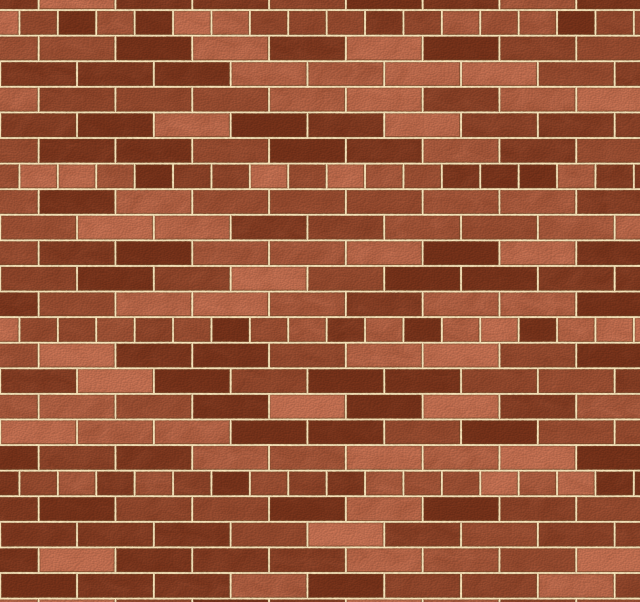
Write a WebGL 2 fragment shader that draws this texture.

```glsl
#version 300 es
precision highp float;

uniform vec2 u_resolution;
out vec4 fragColor;

// Lengths are fractions of the canvas width
#define BRICK vec2(0.12, 0.03998)
#define TOP_OFFSET 0.606
#define HEADER_EVERY 6.0
#define JOINT_HALF 0.00145
#define SHADE_WIDTH 0.0026
#define GRAIN_SCALE vec2(250.0, 330.0)
#define GRAIN_DEPTH 0.13
#define MOTTLE_DEPTH 0.10

const vec3 DARK_CLAY = vec3(0.44, 0.185, 0.095);
const vec3 MID_CLAY = vec3(0.575, 0.29, 0.185);
const vec3 PALE_CLAY = vec3(0.74, 0.425, 0.31);
const vec3 EDGE_SHADE = vec3(0.43, 0.26, 0.14);
const vec3 MORTAR = vec3(0.94, 0.87, 0.71);

float hash(vec2 p) {
    vec3 q = fract(p.xyx * vec3(0.1031, 0.1030, 0.0973));
    q += dot(q, q.yzx + 33.33);
    return fract((q.x + q.y) * q.z);
}

// Distance to the nearest scattered point
float cellular(vec2 p) {
    vec2 cell = floor(p);
    float nearest = 2.0;
    for (int y = -1; y <= 1; y++) {
        for (int x = -1; x <= 1; x++) {
            vec2 c = cell + vec2(x, y);
            vec2 point = c + vec2(hash(c), hash(c + 71.7));
            nearest = min(nearest, length(p - point));
        }
    }
    return nearest;
}

// Soft blotches from bent, layered sines, roughly -1 to 1
float mottle(vec2 p) {
    float sum = 0.0, weight = 0.5;
    for (int i = 0; i < 4; i++) {
        p = mat2(0.8, 0.6, -0.6, 0.8) * p + 0.7 * sin(p.yx * 1.3);
        sum += weight * sin(p.x) * sin(p.y + 1.7);
        p *= 1.7;
        weight *= 0.6;
    }
    return sum;
}

void main() {
    float pixel = 1.0 / u_resolution.x;
    vec2 p = vec2(gl_FragCoord.x, u_resolution.y - gl_FragCoord.y) * pixel;

    // Courses: alternating stretchers with a regular course of headers
    float course = p.y / BRICK.y + TOP_OFFSET;
    float row = floor(course);
    bool header = mod(row, HEADER_EVERY) == 1.0;
    vec2 size = header ? BRICK * vec2(0.5, 1.0) : BRICK;
    float shift = (header || mod(row, 2.0) < 0.5) ? 0.5 : 0.0;
    float along = (p.x - 0.0004) / size.x + shift;
    vec2 id = vec2(floor(along), row);
    vec2 local = vec2(fract(along), fract(course)) * size;

    // Joint distances, slightly ragged
    float wobble = 0.0003 * mottle(p * 420.0);
    vec2 far = size - local;
    float edge = min(min(local.x, local.y), min(far.x, far.y)) + wobble;
    float lowerEdge = min(far.x, far.y) + wobble;

    // Fired clay: a tone for each brick, then blotches
    float tone = hash(id + vec2(17.0, 43.0));
    vec2 place = p * vec2(75.0, 110.0) + 40.0 * tone;
    tone = clamp(tone + MOTTLE_DEPTH * mottle(place), 0.0, 1.0);
    vec3 color = mix(DARK_CLAY, MID_CLAY, smoothstep(0.0, 0.6, tone));
    color = mix(color, PALE_CLAY, smoothstep(0.5, 1.05, tone));

    // Embossed grain lit from the upper left
    vec2 g = p * GRAIN_SCALE;
    float relief = cellular(g) - cellular(g + vec2(0.35, 0.5));
    color *= 1.0 + GRAIN_DEPTH * relief;

    // Shaded rim, deeper on the lower right
    float rim = 1.0 - smoothstep(JOINT_HALF, JOINT_HALF + SHADE_WIDTH, edge);
    float lowRim = 1.0 - smoothstep(JOINT_HALF, JOINT_HALF + SHADE_WIDTH, lowerEdge);
    color = mix(color, EDGE_SHADE, 0.4 * rim + 0.4 * lowRim);

    // Mortar
    float soft = max(0.7 * pixel, 0.0009);
    float joint = 1.0 - smoothstep(JOINT_HALF - soft, JOINT_HALF + soft, edge);
    vec3 mortar = MORTAR * (1.0 + 0.06 * mottle(p * 260.0));
    fragColor = vec4(mix(color, mortar, joint), 1.0);
}
```
